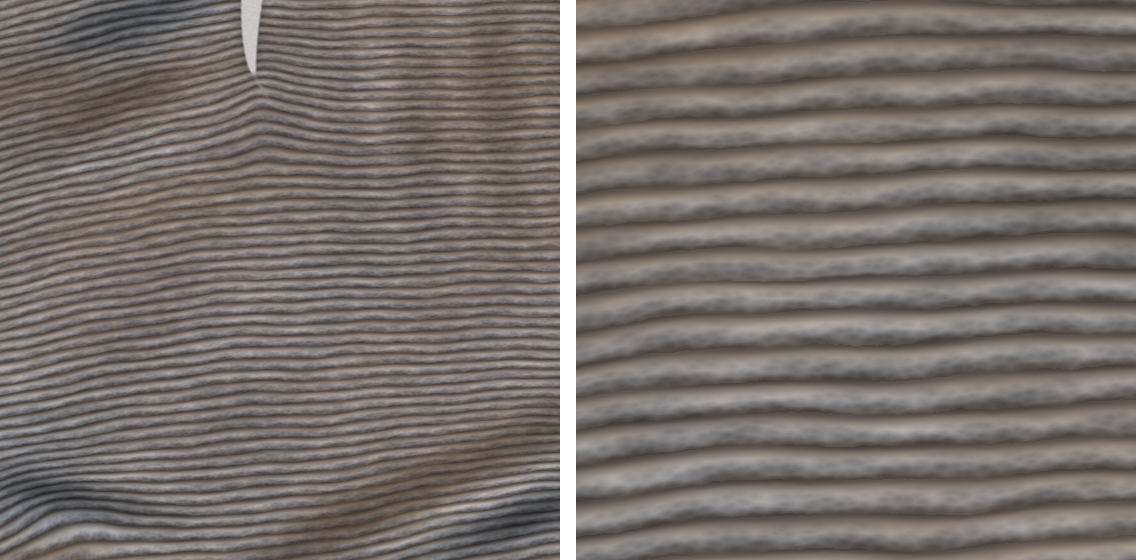
Left: the whole. Right: its middle third, enlarged.
Write a three.js fragment shader that draws this texture.

```glsl
// Rumpled ribbed cloth: fine horizontal cords, soft folds and a small slit at the top.
varying vec2 vUv;

const float RIBS = 50.0;           // cords from bottom to top
const float RIB_STRETCH = 0.09;    // cords get closer toward the top
const float RIB_VARIATION = 0.08;  // brightness change between cords
const float GRAIN = 0.12;          // fine fibre contrast
const float STREAK = 0.22;         // contrast of worn streaks along the cords
const float GROOVE_LINE = 0.20;    // darkness of the thin line in each groove
const vec2 SLIT_TIP = vec2(0.457, 0.863);

const vec3 RIDGE_GREY = vec3(0.615, 0.597, 0.590);
const vec3 RIDGE_WARM = vec3(0.525, 0.465, 0.415);
const vec3 RIDGE_BLUE = vec3(0.550, 0.580, 0.620);
const vec3 GROOVE_GREY = vec3(0.375, 0.345, 0.330);
const vec3 GROOVE_WARM = vec3(0.385, 0.335, 0.297);
const vec3 GROOVE_BLUE = vec3(0.315, 0.325, 0.350);
const vec3 SLIT_LIGHT = vec3(0.790, 0.780, 0.775);

float hash1(float n) { return fract(sin(n * 91.7) * 4375.5); }

vec2 hash2(vec2 p) {
  return fract(sin(vec2(dot(p, vec2(127.1, 311.7)), dot(p, vec2(269.5, 183.3)))) * 4375.5);
}

// Distance to the nearest scattered point
float cellular(vec2 p) {
  vec2 cell = floor(p);
  float nearest = 2.0;
  for (int j = -1; j <= 1; j++) {
    for (int i = -1; i <= 1; i++) {
      vec2 neighbour = cell + vec2(float(i), float(j));
      nearest = min(nearest, length(neighbour + hash2(neighbour) - p));
    }
  }
  return nearest;
}

// Layered sines for slow mottling, about -1 to 1
float mottle(vec2 p) {
  return 0.5 * sin(p.x * 9.0 + 2.0 * sin(p.y * 7.0))
       + 0.3 * sin(p.y * 21.0 - p.x * 13.0 + 1.7)
       + 0.2 * sin(p.x * 41.0 + 3.0 * sin(p.y * 17.0));
}

// Soft elongated bump, turned by an angle
float fold(vec2 p, vec2 centre, float angle, vec2 size) {
  vec2 d = p - centre;
  float c = cos(angle);
  float s = sin(angle);
  d = vec2(c * d.x + s * d.y, c * d.y - s * d.x) / size;
  return exp(-dot(d, d));
}

// Vertical lift of the cords by the drape
float drape(vec2 p) {
  float left = max(0.0, 0.5 - p.x) / 0.5;
  float right = smoothstep(0.45, 1.05, p.x);
  float lift = -0.080 * pow(left, 1.6) * (0.75 + 0.4 * p.y);
  float pull = sqrt(pow((p.x - 0.465) / 0.08, 2.0) + 0.05);
  lift += 0.040 * exp(-pull) * exp(-pow((p.y - 0.82) / 0.12, 2.0));
  lift += right * (0.015 + 0.085 * (1.0 - smoothstep(0.0, 0.42, p.y)));
  lift += 0.045 * fold(p, vec2(0.12, 0.09), -0.15, vec2(0.12, 0.075));
  lift += 0.0018 * sin(p.x * 26.0 + p.y * 9.0) + 0.0007 * sin(p.x * 61.0 - p.y * 47.0);
  lift += 0.0009 * sin(p.y * 71.0 + p.x * 11.0);
  return lift;
}

void main() {
  vec2 p = vUv;

  // Cords: rounded ridges with a thin dark line in each groove
  float y = p.y - drape(p);
  float ribCoord = RIBS * (y + RIB_STRETCH * y * (y - 1.0));
  float streak = cellular(vec2(p.x * 30.0, ribCoord * 2.2)) - 0.5;
  float fibres = cellular(vec2(p.x * 110.0, ribCoord * 4.3)) - 0.5;
  ribCoord += 0.10 * streak + 0.06 * fibres;
  float ribId = floor(ribCoord);
  float f = fract(ribCoord);
  float ridge = smoothstep(0.0, 0.52, f) * (1.0 - smoothstep(0.58, 1.0, f));
  float line = 1.0 - smoothstep(0.0, 0.20, min(f, 1.0 - f));

  // Folds: warm or cool cast
  float warm = 0.24 + 0.22 * mottle(p);
  warm += 0.95 * fold(p, vec2(0.76, 0.135), 0.44, vec2(0.36, 0.045));
  warm += 0.90 * fold(p, vec2(0.04, 0.84), 0.20, vec2(0.13, 0.055));
  warm += 0.65 * fold(p, vec2(0.22, 0.82), 0.45, vec2(0.22, 0.04));
  warm += 0.55 * fold(p, vec2(0.25, 0.62), 0.30, vec2(0.24, 0.06));
  warm += 0.50 * fold(p, vec2(0.87, 0.82), 0.0, vec2(0.28, 0.25));
  warm += 0.70 * fold(p, vec2(0.12, 0.01), 0.0, vec2(0.10, 0.02));
  warm -= 1.10 * fold(p, vec2(0.22, 0.96), 0.35, vec2(0.18, 0.06));
  warm -= 0.90 * fold(p, vec2(0.10, 0.09), -0.15, vec2(0.20, 0.07));
  warm -= 0.90 * fold(p, vec2(0.92, 0.06), 0.35, vec2(0.22, 0.06));
  warm -= 0.60 * fold(p, vec2(0.02, 0.24), 0.0, vec2(0.15, 0.14));
  warm -= 0.50 * fold(p, vec2(0.24, 0.72), 0.2, vec2(0.12, 0.03));

  // Folds: light and shadow
  float shade = 0.99 + 0.07 * mottle(p.yx + 0.4);
  shade -= 0.30 * fold(p, vec2(0.22, 0.96), 0.35, vec2(0.18, 0.05));
  shade -= 0.38 * fold(p, vec2(0.14, 0.11), -0.20, vec2(0.17, 0.030));
  shade -= 0.36 * fold(p, vec2(0.94, 0.075), 0.35, vec2(0.16, 0.028));
  shade -= 0.18 * fold(p, vec2(0.76, 0.135), 0.44, vec2(0.36, 0.038));
  shade -= 0.16 * fold(p, vec2(0.20, 0.82), 0.45, vec2(0.22, 0.05));
  shade += 0.18 * fold(p, vec2(0.85, 0.105), 0.42, vec2(0.16, 0.022));
  shade += 0.12 * fold(p, vec2(0.36, 0.91), 0.0, vec2(0.08, 0.09));
  shade += 0.07 * sin(p.x * 44.0 + p.y * 4.0) * smoothstep(0.5, 0.7, p.x) * smoothstep(0.4, 0.8, p.y);

  float warmth = clamp(warm, 0.0, 1.0);
  float chill = clamp(-warm, 0.0, 1.0);
  vec3 ridgeColor = mix(mix(RIDGE_GREY, RIDGE_WARM, warmth), RIDGE_BLUE, chill);
  vec3 grooveColor = mix(mix(GROOVE_GREY, GROOVE_WARM, warmth), GROOVE_BLUE, chill);
  vec3 color = mix(grooveColor, ridgeColor, ridge);
  color += vec3(-0.018, 0.0, 0.020) * cos(6.2832 * (f - 0.28)) * (1.0 - line);

  // Wear: uneven cords, broken groove lines and fibres
  float cordWear = hash1(ribId) - 0.5 + 0.5 * sin(p.x * 23.0 + ribId * 2.4);
  float lineWear = 0.80 + 0.40 * sin(p.x * 31.0 + ribId * 4.1) - 0.5 * warmth;
  color *= 1.0 - GROOVE_LINE * line * lineWear;
  color *= shade * (1.0 + RIB_VARIATION * cordWear * ridge + GRAIN * fibres + STREAK * streak);

  // Slit with a frayed edge, and the pinched seam below it
  float up = max(0.0, (p.y - SLIT_TIP.y) / (1.0 - SLIT_TIP.y));
  float middle = SLIT_TIP.x - 0.019 * sqrt(up) + 0.012 * up * up;
  float halfWidth = 0.019 * sqrt(up) + 0.0006 * sin(p.y * 410.0) * up;
  float gap = abs(p.x - middle) - halfWidth;
  float open = (1.0 - smoothstep(-0.003, 0.003, gap)) * smoothstep(0.0, 0.08, up);
  color *= 1.0 - 0.22 * exp(-max(gap, 0.0) / 0.008) * smoothstep(0.0, 0.2, up);
  float seam = fold(p, vec2(0.466, 0.845), -1.0, vec2(0.022, 0.003));
  color = mix(color, RIDGE_GREY, 0.6 * seam);
  color = mix(color, SLIT_LIGHT * (1.0 + 0.06 * fibres), open);

  gl_FragColor = vec4(color, 1.0);
}
```
